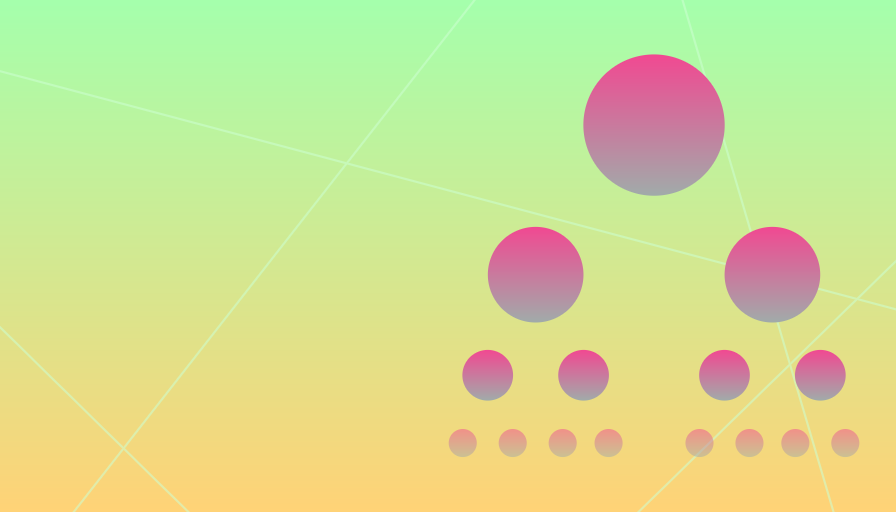
This background is drawn by a Shadertoy shader. Its source:

```glsl
// A branching tree of gradient discs over a green to amber sky crossed by pale lines.

// Coverage of a shape from its signed distance, about one pixel soft
float cover(float dist) {
    return clamp(0.5 - dist * iResolution.y, 0.0, 1.0);
}

// Signed distance to the endless line through a and b, with some thickness
float lineDistance(vec2 p, vec2 a, vec2 b) {
    vec2 along = normalize(b - a);
    return abs(dot(p - a, vec2(-along.y, along.x))) - 0.0021;
}

void mainImage(out vec4 fragColor, in vec2 fragCoord) {
    // Canvas height is one unit
    vec2 p = fragCoord / iResolution.y;

    // Sky
    vec3 color = mix(vec3(1.0, 0.825, 0.465), vec3(0.645, 1.0, 0.675), p.y);

    // Pale crossing lines
    float lines = cover(lineDistance(p, vec2(0.0, 0.861), vec2(1.753, 0.395)));
    lines = max(lines, cover(lineDistance(p, vec2(0.927, 1.0), vec2(0.144, 0.0))));
    lines = max(lines, cover(lineDistance(p, vec2(0.0, 0.361), vec2(0.368, 0.0))));
    lines = max(lines, cover(lineDistance(p, vec2(1.333, 1.0), vec2(1.628, 0.0))));
    lines = max(lines, cover(lineDistance(p, vec2(1.753, 0.493), vec2(1.247, 0.0))));
    color = mix(color, vec3(0.8, 1.0, 0.82), 0.55 * lines);

    // Tree of discs: each level doubles the count and halves the spread
    vec4 heights = vec4(0.7557, 0.4635, 0.2671, 0.1347);
    vec4 radii = vec4(0.138, 0.0934, 0.0495, 0.0274);
    vec3 spreads = vec3(0.2312, 0.0936, 0.0488);
    for (int level = 0; level < 4; level++) {
        float radius = radii[level];
        for (int i = 0; i < (1 << level); i++) {
            // The bits of the index choose left or right at each branch
            vec2 center = vec2(1.2774, heights[level]);
            for (int k = 0; k < level; k++) {
                int side = (i >> (level - 1 - k)) & 1;
                center.x += spreads[k] * (side == 1 ? 1.0 : -1.0);
            }
            // One leaf sits slightly inward
            if (level == 3 && i == 2) center.x += 0.008;

            vec2 q = p - center;
            float shade = clamp(0.5 + 0.5 * q.y / radius, 0.0, 1.0);
            vec3 disc = mix(vec3(0.63, 0.67, 0.665), vec3(0.945, 0.285, 0.57), shade);
            float opacity = level == 3 ? 0.5 : 1.0;
            color = mix(color, disc, opacity * cover(length(q) - radius));
        }
    }

    fragColor = vec4(color, 1.0);
}
```
